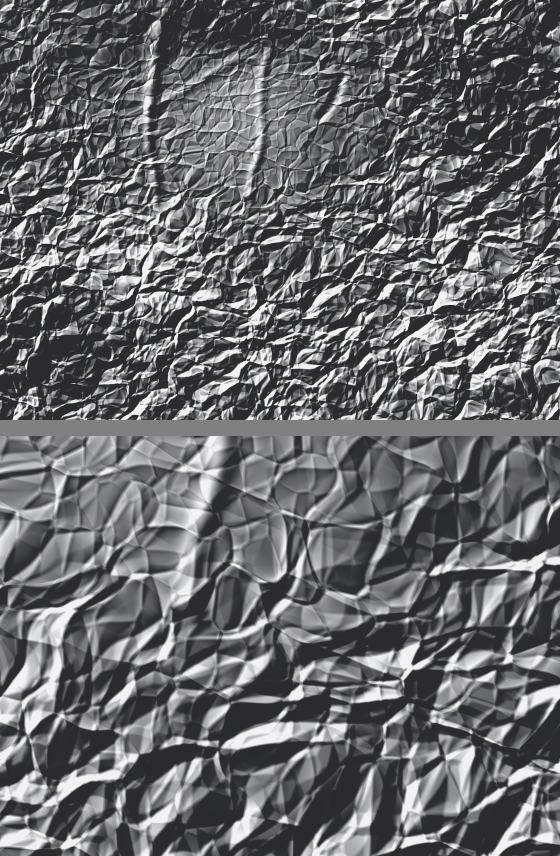
Top: the whole. Bottom: its middle third, enlarged.
Write a Shadertoy shader that draws this texture.

```glsl
// Crumpled metal foil under a low light from the upper left.
// Layers of pyramid-shaped cells form a height field of flat facets and creases;
// its slope toward the light, plus broad glows and shadows, gives the grey tone.

const vec2 LIGHT_DIR = vec2(-0.70, 0.71);
const float SLOPE_STEP = 0.0016;
const float DARKEST = 0.168;
const float BRIGHTEST = 0.95;
const vec3 COOL_TINT = vec3(-0.002, 0.0, 0.007);

vec2 hash2(vec2 p) {
    vec3 v = fract(vec3(p.xyx) * vec3(0.1031, 0.1030, 0.0973));
    v += dot(v, v.yzx + 33.33);
    return fract((v.xx + v.yz) * v.zy);
}

// Smooth two-channel value noise in -1..1
vec2 noise2(vec2 p) {
    vec2 i = floor(p), f = fract(p);
    f = f * f * (3.0 - 2.0 * f);
    vec2 low = mix(hash2(i), hash2(i + vec2(1, 0)), f.x);
    vec2 high = mix(hash2(i + vec2(0, 1)), hash2(i + vec2(1, 1)), f.x);
    return mix(low, high, f.y) * 2.0 - 1.0;
}

// Difference of the two nearest squared distances: flat-sided pyramids
float pyramids(vec2 p) {
    vec2 cell = floor(p), f = fract(p);
    float nearest = 9.0, second = 9.0;
    for (int y = -1; y <= 1; y++)
    for (int x = -1; x <= 1; x++) {
        vec2 offset = vec2(x, y);
        vec2 d = offset + 0.05 + 0.9 * hash2(cell + offset) - f;
        float dist = dot(d, d);
        second = min(second, max(nearest, dist));
        nearest = min(nearest, dist);
    }
    return second - nearest;
}

// One layer of creases; a low plateau leaves flat sheets between thin creases
float creases(vec2 p, float scale, float angle, float plateau, float seed) {
    vec2 along = vec2(cos(angle), sin(angle));
    vec2 q = vec2(dot(p, along), dot(p, vec2(-along.y, along.x)));
    q = q * scale * vec2(0.85, 1.15) + seed;
    return plateau * (1.0 - exp(-pyramids(q) / plateau)) / scale;
}

// Rounded ridge along a segment
float longFold(vec2 p, vec2 a, vec2 b, float width) {
    vec2 ab = b - a;
    float t = clamp(dot(p - a, ab) / dot(ab, ab), 0.0, 1.0);
    vec2 d = (p - a - ab * t) / width;
    return width * exp(-dot(d, d));
}

float glow(vec2 p, vec2 center, vec2 radius) {
    vec2 d = (p - center) / radius;
    return exp(-dot(d, d));
}

// Share of smoother foil, highest on the dome above the middle
float calmness(vec2 p) {
    float dome = glow(p, vec2(0.60, 0.72), vec2(0.36, 0.26));
    float corner = glow(p, vec2(0.12, 0.95), vec2(0.30, 0.20));
    return min(1.0, 1.2 * dome + 0.5 * corner);
}

float foilHeight(vec2 p) {
    float calm = calmness(p);
    float plateau = mix(1.1, 0.22, calm);
    vec2 w = p + 0.018 * noise2(p * 7.0) + 0.009 * noise2(p * 27.0 + 7.0);

    float h = mix(0.46, 0.12, calm) * creases(w, 10.0, 0.7, plateau, 11.0);
    h -= mix(0.52, 0.40, calm) * creases(w, 18.0, -0.2, plateau, 47.0);
    h += 0.40 * creases(w, 29.0, 0.5, plateau, 83.0);
    h -= 0.32 * creases(w, 47.0, 1.2, plateau, 131.0);

    // Long folds running down and around the dome
    vec2 b = p + 0.012 * noise2(p * 9.0 + 31.0);
    h += 1.3 * longFold(b, vec2(0.39, 1.02), vec2(0.355, 0.74), 0.014);
    h += 1.2 * longFold(b, vec2(0.355, 0.74), vec2(0.365, 0.52), 0.011);
    h += 1.0 * longFold(b, vec2(0.635, 0.85), vec2(0.605, 0.53), 0.010);
    h -= 1.1 * longFold(b, vec2(0.81, 0.82), vec2(0.76, 0.72), 0.012);
    h += 0.7 * longFold(b, vec2(0.36, 0.73), vec2(0.57, 0.85), 0.011);
    return h;
}

// Broad reflections and shadows across the sheet
float broadLight(vec2 p) {
    float tone = 0.28 + 0.10 * noise2(p * 5.0 + 19.0).x;
    tone += 0.28 * glow(p, vec2(0.55, 0.70), vec2(0.30, 0.20));
    tone += 0.26 * glow(p, vec2(0.34, 0.38), vec2(0.18, 0.14));
    tone += 0.12 * glow(p, vec2(1.15, 0.25), vec2(0.30, 0.25));
    tone -= 0.36 * glow(p, vec2(0.52, 0.94), vec2(0.22, 0.07));
    tone -= 0.30 * glow(p, vec2(0.12, 0.16), vec2(0.25, 0.14));
    return tone - 0.26 * glow(p, vec2(1.27, 0.78), vec2(0.22, 0.32));
}

float foilTone(vec2 p) {
    vec2 stepVec = LIGHT_DIR * SLOPE_STEP;
    float slope = (foilHeight(p - stepVec) - foilHeight(p + stepVec)) / (2.0 * SLOPE_STEP);
    float contrast = mix(0.57, 0.48, calmness(p));
    float lift = broadLight(p) + contrast * slope - DARKEST;
    return min(DARKEST + 0.5 * (lift + sqrt(lift * lift + 0.002)), BRIGHTEST);
}

void mainImage(out vec4 fragColor, in vec2 fragCoord) {
    // Four samples per pixel smooth the facet edges
    float tone = 0.0;
    for (int i = 0; i < 4; i++) {
        vec2 jitter = vec2(i % 2, i / 2) * 0.5 - 0.25;
        tone += 0.25 * foilTone((fragCoord + jitter) / iResolution.y);
    }
    fragColor = vec4(vec3(tone) + COOL_TINT, 1.0);
}
```
